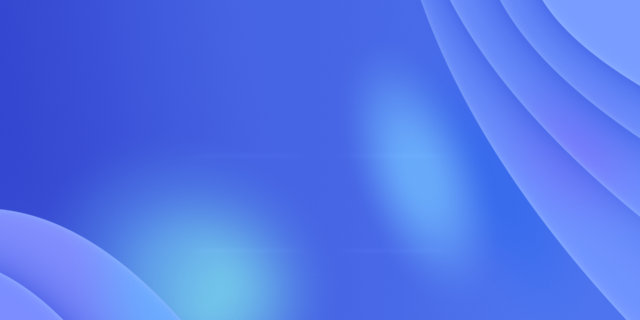
This background is drawn by a Shadertoy shader. Its source:

```glsl
// Signed distance to x = c.x + c.y*t + c.z*t*t, positive to the right
float curveDistance(vec2 q, vec3 c) {
    float slope = c.y + 2.0 * c.z * q.y;
    return (q.x - c.x - q.y * (c.y + c.z * q.y)) / sqrt(1.0 + slope * slope);
}

// Soft ellipse: 1 inside, fading to 0 across its blurred border
float softEllipse(vec2 p, vec2 center, vec2 radius, float angle, float inner) {
    float c = cos(angle), s = sin(angle);
    vec2 d = p - center;
    d = vec2(c * d.x + s * d.y, c * d.y - s * d.x) / radius;
    return 1.0 - smoothstep(inner, 1.0, length(d));
}

// Sheet with a cast shadow outside and a bright rim inside
vec3 paintSheet(vec3 under, float d, vec3 fill, vec3 shadow, float strength) {
    float pixel = 1.0 / iResolution.y;
    under = mix(under, shadow, strength * exp(min(d, 0.0) / 0.075));
    float rim = 0.45 * exp(-max(d, 0.0) / 0.007) + 0.15 * exp(-max(d, 0.0) / 0.03);
    fill = mix(fill, vec3(0.60, 0.75, 1.0), rim);
    return mix(under, fill, smoothstep(-pixel, pixel, d));
}

// Faint horizontal streaks in two columns and two rows
float streaks(vec2 p) {
    float glow = 0.0;
    for (int i = 0; i < 4; i++) {
        vec2 center = vec2(i % 2 == 0 ? 0.77 : 1.23, i < 2 ? 0.513 : 0.216);
        vec2 d = abs(p - center);
        glow += (1.0 - smoothstep(0.10, 0.21, d.x)) * exp(-pow(d.y / 0.008, 2.0));
    }
    return glow;
}

float hash(vec2 p) {
    vec3 q = fract(vec3(p.xyx) * 0.1031);
    q += dot(q, q.yzx + 33.33);
    return fract((q.x + q.y) * q.z);
}

void mainImage(out vec4 fragColor, in vec2 fragCoord) {
    // Height runs 0..1, width 0..2
    vec2 p = fragCoord / iResolution.xy * vec2(2.0, 1.0);

    // Base gradient
    vec3 color = mix(vec3(0.20, 0.27, 0.81), vec3(0.275, 0.395, 0.895),
                     smoothstep(-0.1, 0.95, p.x + 0.15 * (p.y - 0.5)));
    color = mix(color, vec3(0.31, 0.46, 0.94), smoothstep(0.9, 1.8, p.x));

    // Lower left glow, turning from blue to cyan
    float leftGlow = softEllipse(p, vec2(0.57, 0.13), vec2(0.52, 0.47), -0.45, 0.2);
    float cyan = 1.0 - smoothstep(0.05, 0.52, length(p - vec2(0.74, 0.02)));
    vec3 leftColor = mix(vec3(0.33, 0.53, 0.91), vec3(0.45, 0.78, 0.92), cyan);
    color = mix(color, leftColor, leftGlow);

    // Right glow, leaning along the sheets
    float deepBlue = softEllipse(p, vec2(1.56, 0.44), vec2(0.24, 0.56), 0.45, 0.1);
    color = mix(color, vec3(0.20, 0.42, 0.93), 0.85 * deepBlue);
    float rightGlow = softEllipse(p, vec2(1.31, 0.46), vec2(0.22, 0.46), 0.36, 0.1);
    color = mix(color, vec3(0.41, 0.67, 0.98), rightGlow);
    color += 0.014 * streaks(p);

    // Upper right sheets, measured down from the top
    vec3 curves[4] = vec3[4](vec3(1.315, 0.352, 0.291), vec3(1.406, 0.526, 0.519),
                             vec3(1.5625, 0.538, 1.10), vec3(1.695, 0.617, 1.94));
    vec2 fromTop = vec2(p.x, 1.0 - p.y);
    float violet = softEllipse(p, vec2(1.80, 0.53), vec2(0.34, 0.26), -0.8, 0.0);
    for (int i = 0; i < 4; i++) {
        float d = curveDistance(fromTop, curves[i]);
        vec3 fill = mix(vec3(0.44, 0.58, 1.0), vec3(0.49, 0.50, 1.0), violet);
        fill += i == 3 ? vec3(0.03, 0.03, 0.0) : vec3(0.0);
        float strength = i == 0 ? 0.12 : mix(0.5, 0.85, smoothstep(0.25, 0.7, p.y));
        color = paintSheet(color, d, fill, vec3(0.27, 0.40, 0.91), strength);
    }

    // Lower left sheets, using the same curve with axes swapped
    vec2 swapped = vec2(-p.y, p.x);
    vec3 fill = mix(vec3(0.52, 0.57, 1.0), vec3(0.42, 0.68, 1.0),
                    smoothstep(0.2, 0.5, p.x));
    color = paintSheet(color, curveDistance(swapped, vec3(-0.346, 0.104, 0.898)),
                       fill, vec3(0.26, 0.38, 0.88), 0.1);
    color = paintSheet(color, curveDistance(swapped, vec3(-0.148, 0.49, 1.30)),
                       vec3(0.48, 0.55, 1.0), vec3(0.30, 0.38, 0.90), 0.8);

    // Dither against banding
    color += (hash(fragCoord) - 0.5) / 255.0;
    fragColor = vec4(color, 1.0);
}
```
